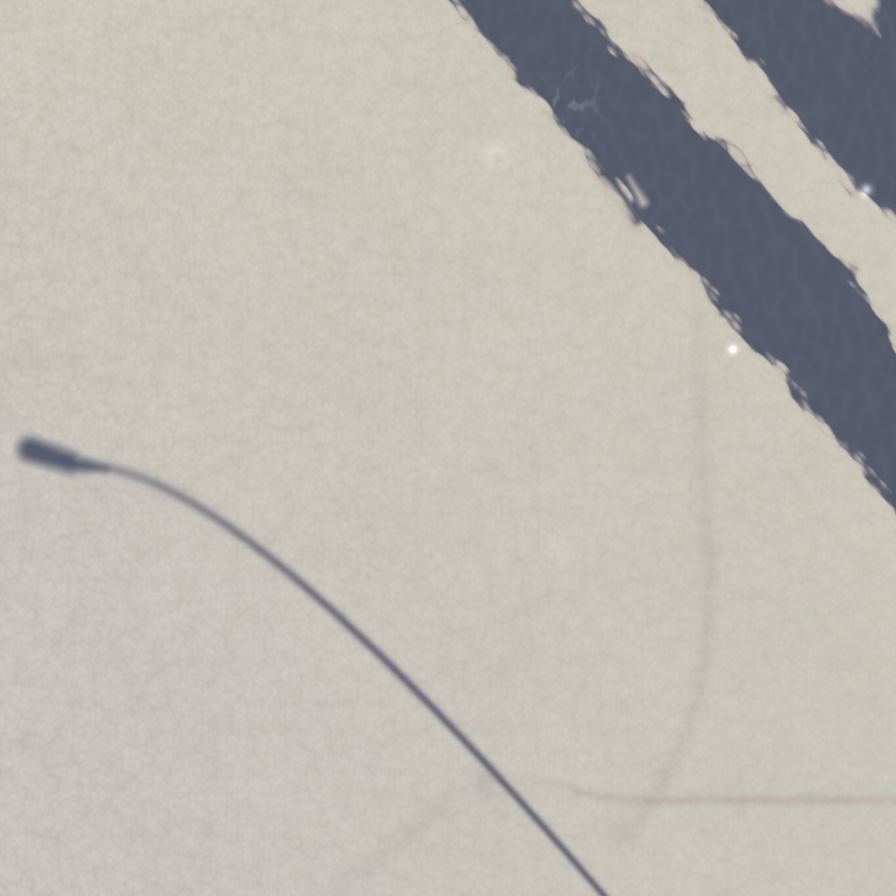
Reproduce this texture procedurally as a Shadertoy shader.

```glsl
// Pale concrete ground with ragged diagonal shadows and the thin curved shadow of a lamp post.

vec2 hash2(vec2 p) {
    return fract(sin(vec2(dot(p, vec2(127.1, 311.7)), dot(p, vec2(269.5, 183.3)))) * 4375.85);
}

// Cellular noise: distance to the nearest scattered point
float cells(vec2 p) {
    vec2 id = floor(p), f = fract(p);
    float nearest = 2.0;
    for (int y = -1; y <= 1; y++)
        for (int x = -1; x <= 1; x++) {
            vec2 o = vec2(x, y);
            nearest = min(nearest, length(o + hash2(id + o) - f));
        }
    return nearest;
}

// Distance to a segment (x) and position along it (y)
vec2 segment(vec2 p, vec2 a, vec2 b) {
    vec2 ab = b - a;
    float t = clamp(dot(p - a, ab) / dot(ab, ab), 0.0, 1.0);
    return vec2(length(p - a - ab * t), t);
}

float taper(vec2 p, vec2 a, vec2 b, float ra, float rb) {
    vec2 s = segment(p, a, b);
    return s.x - mix(ra, rb, s.y);
}

float spot(vec2 p, vec2 c, float r) {
    vec2 d = (p - c) / r;
    return exp(-dot(d, d));
}

vec3 ground(vec2 p) {
    float cool = smoothstep(0.25, 1.1, p.y + 0.35 * (1.0 - p.x)) * (1.0 - 0.7 * p.x);
    vec3 col = mix(vec3(0.793, 0.775, 0.727), vec3(0.777, 0.757, 0.735), cool);
    // Broad mottling, then mid and fine grain, rougher on the left
    float mottle = sin(p.x * 17.0 + 2.0 * sin(p.y * 11.0)) * sin(p.y * 19.0 + sin(p.x * 23.0));
    float grain = (cells(p * vec2(34.0, 42.0)) - 0.45) * 0.026
                + (cells(p * vec2(75.0, 88.0) + 7.0) - 0.45) * 0.028
                + (cells(p * vec2(170.0, 150.0) + 19.0) - 0.45) * 0.034;
    col += 0.005 * mottle - grain * mix(1.1, 0.7, p.x);
    col += vec3(0.014, -0.004, 0.008) * (cells(p * 20.0 + 3.0) - 0.45);

    // Faint bent joint down the right side
    float jointX = 0.780 + 0.012 * smoothstep(0.4, 0.7, p.y) - 1.4 * pow(max(p.y - 0.68, 0.0), 2.0);
    float joint = exp(-pow((p.x - jointX) / 0.010, 2.0));
    joint *= smoothstep(0.1, 0.6, p.y) * (1.0 - smoothstep(0.91, 0.96, p.y));
    col -= vec3(0.028, 0.032, 0.028) * joint;

    // Faint level joint and smudges near the bottom
    float levelY = 0.893 - 0.028 * (1.0 - smoothstep(0.56, 0.70, p.x));
    float level = exp(-pow((p.y - levelY) / 0.006, 2.0)) * smoothstep(0.55, 0.69, p.x);
    col -= vec3(0.045, 0.055, 0.048) * level;
    float smear = segment(p, vec2(0.40, 0.975), vec2(0.50, 0.895)).x;
    col -= 0.025 * exp(-pow(smear / 0.013, 2.0));
    col -= vec3(0.05, 0.05, 0.04) * spot(p, vec2(0.542, 0.872), 0.016);
    col -= 0.03 * spot(p, vec2(0.695, 0.93), 0.018);

    // Pale stains
    col += 0.05 * spot(p, vec2(0.553, 0.174), 0.016) - 0.05 * spot(p, vec2(0.556, 0.177), 0.006);
    return col + 0.035 * spot(p, vec2(0.626, 0.617), 0.014);
}

// Ragged bands: positive inside
float bands(vec2 p) {
    vec2 along = vec2(dot(p, vec2(0.66, 0.75)), dot(p, vec2(0.75, -0.66)));
    float rag = (cells(along * vec2(20.0, 75.0)) - 0.42) * 0.020
              + (cells(along * vec2(48.0, 130.0)) - 0.42) * 0.012
              + 0.004 * sin(along.x * 48.0) + 0.003 * sin(along.x * 97.0 + 1.0);

    float lower = 1.138 * (p.x - 0.505);
    float upper = max(0.978 * (p.x - 0.638), 0.319 + 1.96 * (p.x - 0.9635));
    float wide = min(lower - p.y + rag, p.y - upper + rag);

    float corner = min(1.27 * (p.x - 0.785), 0.189 + 0.66 * (p.x - 0.931)) - p.y + rag;
    float wedge = min(0.62 * (p.x - 0.925) - p.y, 0.978 - p.x);
    corner = min(corner, 0.4 * rag - wedge);

    float spur = -taper(p, vec2(0.665, 0.170), vec2(0.712, 0.245), 0.008, 0.003);
    float gap = taper(p, vec2(0.702, 0.198), vec2(0.718, 0.226), 0.001, 0.004);
    wide = max(min(wide, gap), spur + 0.3 * rag);
    return max(wide, corner) * 0.68;
}

// Curved post: darkness of a line that sharpens toward its foot
float post(vec2 p) {
    vec2 a = vec2(0.098, 0.520), b = vec2(0.263, 0.522), c = vec2(0.677, 1.003);
    vec2 previous = a, nearest = vec2(9.0, 0.0);
    for (int i = 1; i <= 24; i++) {
        float t = float(i) / 24.0;
        vec2 point = mix(mix(a, b, t), mix(b, c, t), t);
        vec2 s = segment(p, previous, point);
        if (s.x < nearest.x) nearest = vec2(s.x, (float(i) - 1.0 + s.y) / 24.0);
        previous = point;
    }
    float width = mix(0.0068, 0.0043, nearest.y);
    return exp(-pow(nearest.x / width, 2.0)) * mix(0.45, 0.85, smoothstep(0.0, 0.8, nearest.y));
}

void mainImage(out vec4 fragColor, in vec2 fragCoord) {
    vec2 p = fragCoord / iResolution.xy;
    p.y = 1.0 - p.y; // measured down from the top
    vec3 col = ground(p);
    // Large shadows with a warm fringe and a few worn streaks
    float inside = bands(p);
    vec3 shade = vec3(0.342, 0.362, 0.428) + 0.03 * (cells(p * vec2(70.0, 40.0)) - 0.45);
    shade += 0.10 * spot(p, vec2(0.635, 0.115), 0.035) * smoothstep(0.5, 0.8, cells(p * vec2(90.0, 60.0)));
    col -= vec3(0.035, 0.055, 0.045) * smoothstep(-0.010, 0.0, inside);
    col = mix(col, shade, smoothstep(-0.0042, 0.0045, inside));
    // Lamp post and its soft head
    col = mix(col, vec3(0.36, 0.37, 0.43), post(p));
    float head = taper(p, vec2(0.034, 0.502), vec2(0.078, 0.516), 0.014, 0.012);
    head = min(head, taper(p, vec2(0.078, 0.517), vec2(0.118, 0.523), 0.011, 0.001));
    col = mix(col, vec3(0.34, 0.36, 0.43), 1.0 - smoothstep(-0.011, 0.009, head));
    // Bright flecks
    col += 0.30 * spot(p, vec2(0.818, 0.390), 0.005) + 0.45 * spot(p, vec2(0.967, 0.212), 0.006);
    fragColor = vec4(clamp(col, 0.0, 1.0), 1.0);
}
```
